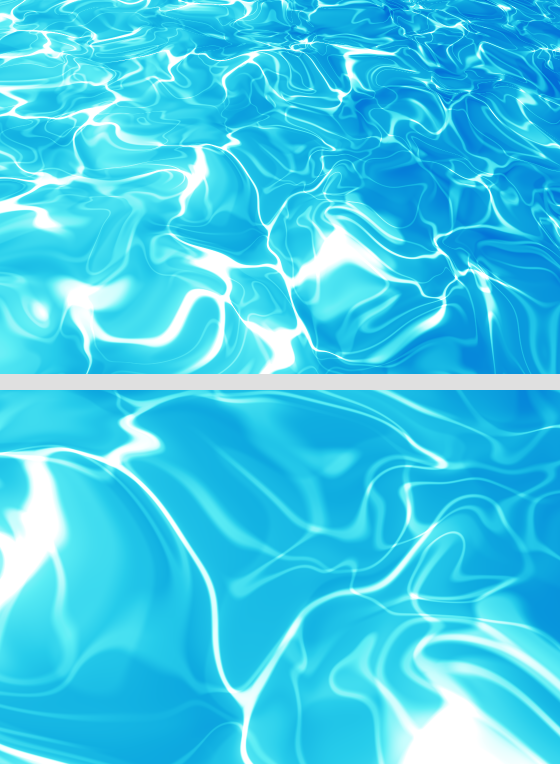
Top, the full canvas; bottom, a detail of the centre.
This texture is drawn by a Shadertoy shader. Its source:

```glsl
const int SAMPLES = 2;   // supersampling per axis

vec2 hash2(vec2 cell) {
    vec3 q = fract(cell.xyx * vec3(0.1031, 0.1030, 0.0973));
    q += dot(q, q.yzx + 33.33);
    return fract((q.xx + q.yz) * q.zy);
}

float slope(vec2 cell, vec2 offset) {
    return dot(hash2(cell) * 2.0 - 1.0, offset);
}

// Gradient noise, roughly -0.8 to 0.8
float noise(vec2 p) {
    vec2 i = floor(p), f = fract(p);
    vec2 u = f * f * f * (f * (f * 6.0 - 15.0) + 10.0);
    vec2 e = vec2(1.0, 0.0);
    float low = mix(slope(i, f), slope(i + e, f - e), u.x);
    float high = mix(slope(i + e.yx, f - e.yx), slope(i + 1.0, f - 1.0), u.x);
    return 1.6 * mix(low, high, u.y);
}

vec2 warp(vec2 p, float frequency, float amount) {
    vec2 q = p * frequency;
    return p + amount * vec2(noise(q + 7.3), noise(q + 41.7));
}

// Distances to the three nearest scattered points
vec3 nearestThree(vec2 p) {
    vec2 i = floor(p), f = fract(p);
    vec3 d = vec3(9.0);
    for (int y = -1; y <= 1; y++)
    for (int x = -1; x <= 1; x++) {
        vec2 cell = vec2(x, y);
        float r = length(cell + 0.1 + 0.8 * hash2(i + cell) - f);
        if (r < d.x) d = vec3(r, d.xy);
        else if (r < d.y) d = vec3(d.x, r, d.y);
        else d.z = min(d.z, r);
    }
    return d;
}

// Bright net of light that swells where lines meet: x = core, y = glow
vec2 lightNet(vec2 p, float width) {
    vec3 d = nearestThree(p);
    float edge = d.y - d.x;
    float knot = 1.0 - smoothstep(0.0, 0.4, d.z - d.x);
    float w = width * (0.8 + 1.5 * knot * knot + 0.8 * noise(p * 1.7));
    w = max(w, 0.3 * width);
    return vec2(smoothstep(w, 0.25 * w, edge), exp(-edge / (2.5 * w)));
}

// Thin nested loops along noise contours
float filaments(vec2 p, float bands, float width) {
    float level = noise(p) * bands;
    return smoothstep(width, 0.15 * width, abs(fract(level + 0.5) - 0.5));
}

vec3 waterRamp(float tone) {
    vec3 ramp[7] = vec3[7](
        vec3(0.01, 0.43, 0.84), vec3(0.03, 0.58, 0.86), vec3(0.06, 0.68, 0.88),
        vec3(0.15, 0.80, 0.92), vec3(0.36, 0.93, 0.96), vec3(0.77, 0.99, 0.99),
        vec3(1.0));
    vec3 color = ramp[0];
    for (int i = 1; i < 7; i++)
        color = mix(color, ramp[i], clamp(tone * 5.0 - float(i - 1), 0.0, 1.0));
    return color;
}

// Tilted water plane: cells shrink and flatten with distance
vec2 waterPlane(vec2 p, float horizon, float density) {
    float z = 1.0 / (horizon - p.y);
    float across = (p.x - 0.5) * (0.85 + 0.2 * p.x);
    return density * z * vec2(across, 1.7 * (horizon - 0.6));
}

vec3 pool(vec2 p) {
    vec2 plane = waterPlane(p, 1.7, 5.5);
    plane.y = 9.35 / (1.7 - p.y);
    vec2 q = warp(warp(plane, 0.8, 0.6), 2.3, 0.2);
    float deep = smoothstep(0.45, 1.6, p.x + 0.35 * p.y + 0.12 * noise(plane * 0.5));

    // Soft patches and streaks in the body of the water
    float tone = 0.62 - 0.45 * deep;
    tone += 0.22 * noise(q * vec2(0.8, 1.2) + 11.0);
    tone += 0.13 * noise(warp(q, 1.5, 0.7) * vec2(1.3, 2.6) + 23.0);
    tone += 0.07 * smoothstep(-0.03, 0.06, noise(q * 1.4 + 57.0)) - 0.035;

    // Main light net, fading in and out
    vec2 net = lightNet(q, 0.085);
    float strength = smoothstep(-0.5, 0.25, noise(plane * 0.7 + 31.0));
    tone += strength * (0.5 * net.x + 0.2 * net.y);

    // Finer loops, busier over the deep and distant side
    float busy = 0.14 + 0.26 * deep + 0.1 * p.y;
    float fade = smoothstep(-0.35, 0.3, noise(plane * 0.9 + 73.0));
    tone += busy * fade * filaments(q * 1.1 + 5.0, 2.2, 0.13);
    tone += 0.7 * busy * filaments(warp(q, 1.2, 0.5) * 1.6 + 91.0, 1.2, 0.08);

    // Scattered glints
    float glint = noise(q * vec2(1.1, 1.5) + 133.0);
    tone += 0.4 * smoothstep(0.5, 0.64, glint);
    return waterRamp(tone);
}

void mainImage(out vec4 fragColor, in vec2 fragCoord) {
    vec3 sum = vec3(0.0);
    for (int y = 0; y < SAMPLES; y++)
    for (int x = 0; x < SAMPLES; x++) {
        vec2 jitter = (vec2(x, y) + 0.5) / float(SAMPLES) - 0.5;
        sum += pool((fragCoord + jitter) / iResolution.y);
    }
    fragColor = vec4(sum / float(SAMPLES * SAMPLES), 1.0);
}
```
